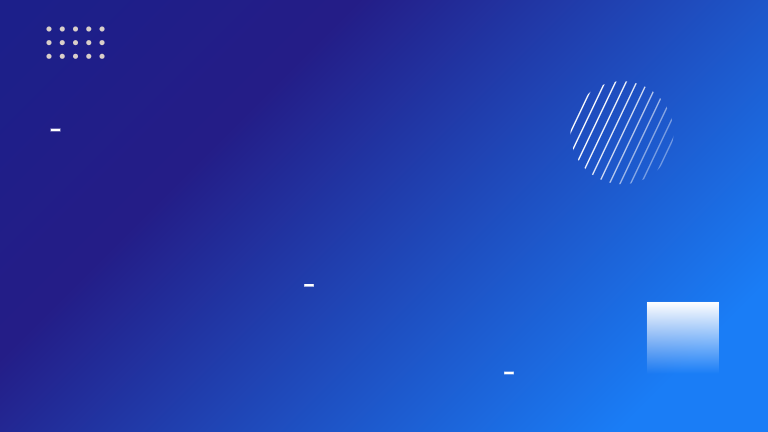
This background is drawn by a WebGL 2 fragment shader. Its source:

```glsl
#version 300 es
precision highp float;
// Diagonal indigo-to-azure gradient decorated with a dot grid, short dashes,
// a striped disc and a fading square. Shapes are distance functions, layered
// over the gradient in units of the canvas height, origin at the lower left.

uniform vec2 u_resolution;
out vec4 fragColor;

const vec3 NAVY = vec3(0.110, 0.122, 0.540);
const vec3 INDIGO = vec3(0.140, 0.114, 0.530);
const vec3 AZURE = vec3(0.100, 0.490, 0.965);
const vec3 WHITE = vec3(1.0);
const vec3 DOT_COLOR = vec3(0.85, 0.81, 0.79);

// Coverage of a shape from its signed distance, softened over one pixel
float coverage(float dist, float pixel) {
    return clamp(0.5 - dist / pixel, 0.0, 1.0);
}

float circleDistance(vec2 p, float radius) {
    return length(p) - radius;
}

float boxDistance(vec2 p, vec2 halfSize) {
    vec2 q = abs(p) - halfSize;
    return length(max(q, 0.0)) + min(max(q.x, q.y), 0.0);
}

// Diagonal gradient from the top left to the bottom right
vec3 background(vec2 p) {
    float along = p.x + 1.0 - p.y;
    vec3 color = mix(NAVY, INDIGO, smoothstep(0.0, 0.833, along));
    return mix(color, AZURE, clamp((along - 0.833) / 1.6, 0.0, 1.0));
}

// Grid of dots; p is relative to the lower left dot
float dotGrid(vec2 p, vec2 spacing, vec2 count, float radius, float pixel) {
    vec2 cell = clamp(round(p / spacing), vec2(0.0), count - 1.0);
    return coverage(circleDistance(p - cell * spacing, radius), pixel);
}

// Slanted stripes clipped to a disc, fading across the stripes
float stripedDisc(vec2 p, float radius, float spacing, float halfWidth, float pixel) {
    vec2 normal = normalize(vec2(1.0, -0.476));
    float across = dot(p, normal);
    float offset = across - 0.0024;
    float stripe = abs(offset - spacing * round(offset / spacing)) - halfWidth;
    float fade = mix(1.0, 0.38, smoothstep(-0.6 * radius, radius, across));
    return coverage(stripe, pixel) * coverage(circleDistance(p, radius), pixel) * fade;
}

// Square that is opaque at the top and clear at the bottom
float fadingSquare(vec2 p, float halfSize, float pixel) {
    float fade = clamp(0.5 + 0.5 * p.y / halfSize, 0.0, 1.0);
    return coverage(boxDistance(p, vec2(halfSize)), pixel) * fade;
}

void main() {
    vec2 p = gl_FragCoord.xy / u_resolution.y;
    float pixel = 1.0 / u_resolution.y;
    vec3 color = background(p);

    // Dots in the upper left
    float dots = dotGrid(p - vec2(0.1134, 0.8697), vec2(0.0307, 0.0316),
                         vec2(5.0, 3.0), 0.0058, pixel);
    color = mix(color, DOT_COLOR, dots);

    // Scattered dashes
    vec2 dashes[3] = vec2[3](vec2(0.1285, 0.6991), vec2(0.7153, 0.3396), vec2(1.1782, 0.1366));
    for (int i = 0; i < 3; i++) {
        float dash = boxDistance(p - dashes[i], vec2(0.0111, 0.003));
        color = mix(color, WHITE, coverage(dash, pixel));
    }

    // Disc and square on the right
    float disc = stripedDisc(p - vec2(1.4398, 0.6928), 0.1192, 0.0221, 0.0016, pixel);
    color = mix(color, WHITE, disc);
    color = mix(color, WHITE, fadingSquare(p - vec2(1.581, 0.2176), 0.0834, pixel));

    fragColor = vec4(color, 1.0);
}
```
